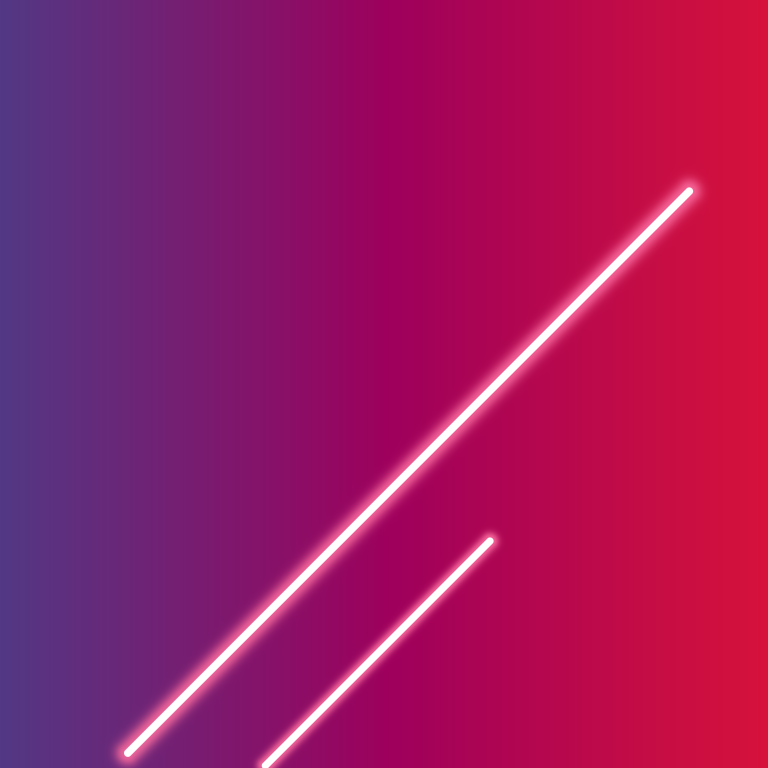
This background is drawn by a Shadertoy shader. Its source:

```glsl
// Two diagonal neon tubes over a horizontal indigo, magenta and crimson gradient.
// Each tube is a segment distance: a soft pink halo falls off with that
// distance, and a smooth-edged white core lies on top.

float segmentDistance(vec2 p, vec2 a, vec2 b) {
    vec2 along = b - a;
    float t = clamp(dot(p - a, along) / dot(along, along), 0.0, 1.0);
    return length(p - a - along * t);
}

vec3 gradient(float x) {
    vec3 indigo = vec3(0.320, 0.220, 0.520);
    vec3 magenta = vec3(0.620, 0.000, 0.360);
    vec3 crimson = vec3(0.840, 0.070, 0.230);
    vec3 leftHalf = mix(indigo, magenta, clamp(x / 0.51, 0.0, 1.0));
    return mix(leftHalf, crimson, clamp((x - 0.51) / 0.49, 0.0, 1.0));
}

vec3 addTube(vec3 color, float dist, float radius, float glowSize, float pixel) {
    // Halo, measured outward from the surface of the tube
    float outside = max(dist - radius, 0.0) / glowSize;
    float halo = 0.85 * exp(-outside * outside);
    color = mix(color, vec3(0.98, 0.42, 0.62), halo);

    // Core
    float core = 1.0 - smoothstep(radius - 0.7 * pixel, radius + 0.7 * pixel, dist);
    return mix(color, vec3(1.0), core);
}

void mainImage(out vec4 fragColor, in vec2 fragCoord) {
    vec2 uv = fragCoord / iResolution.xy;
    float aspect = iResolution.x / iResolution.y;
    vec2 scale = vec2(aspect, 1.0);
    vec2 p = uv * scale;
    float pixel = 1.0 / iResolution.y;

    vec3 color = gradient(uv.x);

    // Long upper tube, then the short lower one
    float upper = segmentDistance(p, vec2(0.1665, 0.0195) * scale, vec2(0.8975, 0.7510) * scale);
    float lower = segmentDistance(p, vec2(0.3455, 0.0030) * scale, vec2(0.6380, 0.2955) * scale);
    color = addTube(color, upper, 0.0050, 0.0120, pixel);
    color = addTube(color, lower, 0.0047, 0.0075, pixel);

    fragColor = vec4(color, 1.0);
}
```
